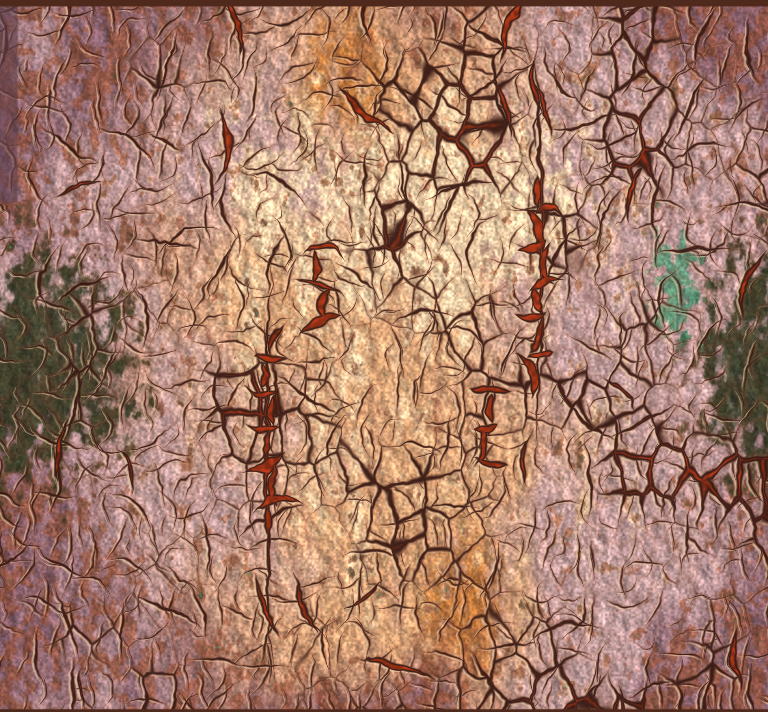
Write a Shadertoy shader that draws this texture.

```glsl
// Weathered, peeling paint: mauve and tan coats with stains and green wear,
// split by tapered slivers, a broken cell network and two jagged rusty seams.
// Crack distances give the dark gaps, rusty floors and lit, lifted rims.

const vec3 MAUVE = vec3(0.77, 0.63, 0.63);
const vec3 TAN   = vec3(0.87, 0.66, 0.48);
const vec3 CREAM = vec3(0.97, 0.86, 0.70);
const vec3 AMBER = vec3(0.74, 0.43, 0.16);
const vec3 PLUM  = vec3(0.47, 0.32, 0.39);
const vec3 MOSS  = vec3(0.20, 0.23, 0.15);
const vec3 TEAL  = vec3(0.30, 0.60, 0.47);
const vec3 BROWN = vec3(0.56, 0.30, 0.20);
const vec3 RUST  = vec3(0.60, 0.17, 0.06);
const vec3 GAP   = vec3(0.20, 0.09, 0.07);
const vec2 LIGHT = vec2(0.0034, 0.0018);
const vec2 SEAM_PIVOT = vec2(0.567, 0.5);
const float UPRIGHT = 1.5708;
const float GRAIN = 0.34;

vec3 hash3(vec2 p) {
    vec3 q = fract(p.xyx * vec3(0.1031, 0.1030, 0.0973));
    q += dot(q, q.yxz + 33.33);
    return fract((q.xxy + q.yzz) * q.zyx);
}

float noise(vec2 p) {
    vec2 i = floor(p), f = fract(p);
    f = f * f * (3.0 - 2.0 * f);
    vec2 e = vec2(0.0, 1.0);
    return mix(mix(hash3(i).x, hash3(i + e.yx).x, f.x),
               mix(hash3(i + e).x, hash3(i + e.yy).x, f.x), f.y);
}

float fbm(vec2 p) {
    float sum = 0.0, amp = 0.53;
    for (int i = 0; i < 4; i++) {
        sum += amp * noise(p);
        p = mat2(1.6, 1.2, -1.2, 1.6) * p + 7.3;
        amp *= 0.5;
    }
    return sum;
}

float blob(vec2 p, vec2 centre, vec2 radius) {
    vec2 q = (p - centre) / radius;
    return exp(-dot(q, q));
}

// Bent, pointed split; negative inside
float sliver(vec2 p, vec2 centre, float angle, float len, float width, float bend) {
    vec2 axis = vec2(cos(angle), sin(angle));
    p -= centre;
    float t = dot(p, axis) / len;
    float side = dot(p, vec2(-axis.y, axis.x)) + bend * len * (t * t - 0.3);
    return abs(side) - width * (1.0 - t * t);
}

// One random sliver per cell, mostly upright
float scatter(vec2 p, float cells, float len, float width, float density, float seed) {
    float d = 1.0;
    vec2 home = floor(p * cells);
    for (int y = -1; y <= 1; y++)
    for (int x = -1; x <= 1; x++) {
        vec2 id = home + vec2(x, y);
        vec3 a = hash3(id + seed), b = hash3(id + seed + 51.7);
        if (b.x > density) continue;
        float angle = a.z < 0.62 ? UPRIGHT + (b.y - 0.6) * 0.9 : (b.y - 0.5) * 1.5;
        float size = mix(0.35, 1.0, b.z);
        d = min(d, sliver(p, (id + a.xy) / cells, angle, len * size / cells,
                          width * size, (a.x - 0.5) * 0.8));
    }
    return d;
}

// Cell borders, opened only where the noise is high
float crackle(vec2 p) {
    vec2 scale = vec2(23.0, 17.0), q = p * scale, home = floor(q);
    float near = 9.0, next = 9.0;
    for (int y = -1; y <= 1; y++)
    for (int x = -1; x <= 1; x++) {
        vec2 id = home + vec2(x, y);
        float r = length(id + hash3(id + 13.0).xy - q);
        next = min(next, max(near, r));
        near = min(near, r);
    }
    return 0.5 * (next - near) / scale.x - 0.009 * (noise(p * 9.0 + 4.0) - 0.56);
}

// Two seams, related by a half turn
float seams(vec2 p) {
    float d = 1.0;
    for (int s = 0; s < 2; s++) {
        vec2 q = s == 0 ? p : 2.0 * SEAM_PIVOT - p;
        d = min(d, sliver(q, vec2(0.376, 0.34), UPRIGHT, 0.28, 0.003, 0.03));
        for (int i = 0; i < 16; i++) {
            vec3 h = hash3(vec2(i, s * 29 + 3));
            float y = mix(0.27, 0.65, float(i) / 15.0);
            float x = (y < 0.53 ? 0.378 : 0.445) + (h.x - 0.5) * 0.026;
            float angle = (i % 2 == 0 ? UPRIGHT : 0.1) + (h.y - 0.5) * 0.8;
            d = min(d, sliver(q, vec2(x, y), angle, mix(0.016, 0.034, h.z),
                              mix(0.004, 0.008, h.y), h.x - 0.5));
        }
        for (int k = 0; k < 2; k++)
            d = min(d, sliver(q, vec2(0.372 + 0.055 * float(k), 0.148), 1.93, 0.046, 0.0042, 0.1));
    }
    return d;
}

float cracks(vec2 p) {
    p += 0.008 * (vec2(noise(p * 45.0), noise(p * 45.0 + 31.0)) - 0.5);
    p += 0.003 * (vec2(noise(p * 130.0), noise(p * 130.0 + 17.0)) - 0.5);
    float d = min(seams(p), crackle(p));
    d = min(d, scatter(p, 6.5, 0.36, 0.0055, 0.5, 5.0));
    d = min(d, scatter(p, 15.0, 0.75, 0.0024, 0.7, 83.0));
    return min(d, scatter(p, 33.0, 0.9, 0.0013, 0.65, 147.0));
}

// Layered coats, stains and worn areas
vec3 paint(vec2 uv, vec2 p) {
    float mottle = fbm(p * 5.0) - 0.5;
    float streak = fbm(p * vec2(34.0, 7.0) + 9.0) - 0.5;
    float speck = fbm(p * vec2(75.0, 55.0)) - 0.5;
    float band = exp(-pow((uv.x - 0.5) / 0.29, 2.0));
    vec3 col = mix(MAUVE, TAN, smoothstep(0.2, 0.85, 0.8 * band + 1.3 * mottle + 0.4 * streak));
    float stain = blob(uv, vec2(0.46, 0.89), vec2(0.07, 0.13)) + blob(uv, vec2(0.60, 0.14), vec2(0.06, 0.13));
    col = mix(col, AMBER, 0.75 * smoothstep(0.25, 0.8, stain + streak + speck));
    float glow = 0.75 * blob(uv, vec2(0.55, 0.71), vec2(0.22, 0.13)) + 0.32 * blob(uv, vec2(0.5), vec2(0.36, 0.45));
    col = mix(col, CREAM, smoothstep(0.18, 0.75, glow + 1.1 * speck + 0.8 * streak));
    float edge = smoothstep(0.34, 0.64, length((uv - 0.5) * vec2(1.0, 0.85)) + 0.5 * mottle + 0.2 * streak);
    col = mix(col, PLUM, 0.8 * edge);
    float moss = blob(uv, vec2(0.04, 0.49), vec2(0.15, 0.17)) + blob(uv, vec2(0.99, 0.5), vec2(0.10, 0.19));
    col = mix(col, BROWN, 0.65 * smoothstep(0.12, 0.28, speck + 0.22 * edge + 0.15 * moss));
    col = mix(col, MOSS, 0.9 * smoothstep(0.35, 0.75, moss + 1.2 * speck + 0.6 * streak));
    float teal = blob(uv, vec2(0.88, 0.6), vec2(0.04, 0.09));
    return mix(col, TEAL, 0.8 * smoothstep(0.5, 0.75, teal + 1.6 * speck));
}

void mainImage(out vec4 fragColor, in vec2 fragCoord) {
    vec2 uv = fragCoord / iResolution.xy, p = fragCoord / iResolution.y;
    float px = 1.0 / iResolution.y;
    vec3 col = paint(uv, p);

    // Surface relief and grain
    vec2 rough = vec2(62.0, 46.0);
    col *= 1.0 + 1.3 * (fbm(p * rough) - fbm((p + LIGHT) * rough));
    col *= 1.0 + GRAIN * (noise(p * 330.0) - 0.5);

    // Stained rims, lit lips and open gaps
    float d = cracks(p);
    float gap = 1.0 - smoothstep(-px, px, d);
    float lip = 1.0 - smoothstep(-px, px, cracks(p + LIGHT));
    col = mix(col, BROWN, 0.42 * exp(-max(d, 0.0) / 0.0028));
    col = mix(col, CREAM, 0.6 * lip * (1.0 - gap));
    vec3 bed = mix(GAP, RUST * (0.7 + 0.6 * noise(p * 160.0)), smoothstep(0.0014, 0.0036, -d));
    col = mix(col, bed, 0.92 * gap);

    // Plum strip at the upper left, dark bars at top and bottom
    float strip = smoothstep(0.023 + px, 0.023 - px, uv.x) * smoothstep(0.715 - px, 0.715 + px, uv.y);
    col = mix(col, PLUM * 0.8, 0.6 * strip);
    float bar = smoothstep(0.991 - px, 0.991 + px, uv.y) + smoothstep(0.004 + px, 0.004 - px, uv.y);
    col = mix(col, BROWN * 0.55, min(bar, 1.0));
    fragColor = vec4(clamp(col, 0.0, 1.0), 1.0);
}
```
